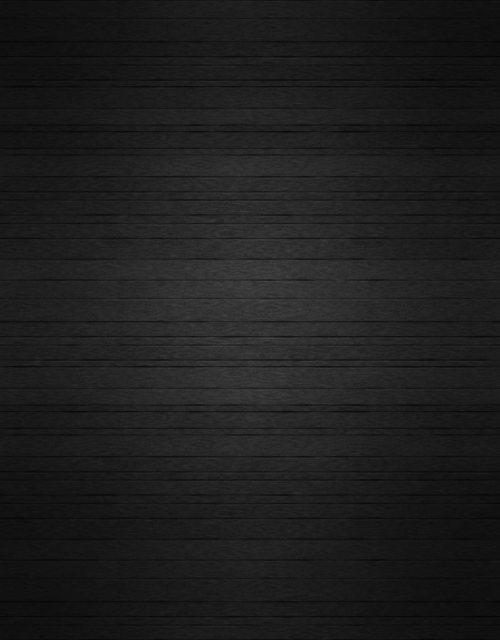
Write a WebGL 2 fragment shader that draws this texture.

```glsl
#version 300 es
precision highp float;
// Dark horizontal timber boards under a soft central glow.
// A stack of 19 uneven boards repeats down the canvas, grain repeats twice across;
// the top and bottom edges both fall on a joint, and all noise wraps sideways.

#define UNITS 768.0          // board units in the canvas height
#define STACK 336.0          // units in one stack of boards
#define REPEATS_X 2.0        // grain repeats across
#define GLOW_CENTER vec2(0.5, 0.52)
#define GLOW_PEAK 0.208
#define GLOW_FALLOFF vec2(0.58, 0.63)
#define JOINT_WIDTH 0.8      // half width of a joint, in units
#define JOINT_DEPTH 0.62
#define GRAIN 0.38
#define RINGS 0.08
#define KNOT_CELLS 3.0       // grain centres per board and repeat

uniform vec2 u_resolution;
out vec4 fragColor;

const int BOARDS = 19;
const float JOINTS[20] = float[20](0.0, 22.0, 50.0, 68.0, 78.0, 96.0, 104.0,
    130.0, 150.0, 158.0, 178.0, 186.0, 212.0, 230.0, 240.0, 258.0, 268.0,
    286.0, 311.0, 336.0);

float hash(vec2 p) {
    vec3 q = fract(p.xyx * vec3(0.1031, 0.1030, 0.0973));
    q += dot(q, q.yzx + 33.33);
    return fract((q.x + q.y) * q.z);
}

// Value noise whose lattice wraps after a whole number of cells
float wrapNoise(vec2 p, vec2 period, float seed) {
    vec2 cell = floor(p), f = fract(p);
    f = f * f * (3.0 - 2.0 * f);
    vec2 a = mod(cell, period) + seed * 17.0;
    vec2 b = mod(cell + 1.0, period) + seed * 17.0;
    return mix(mix(hash(a), hash(vec2(b.x, a.y)), f.x),
               mix(hash(vec2(a.x, b.y)), hash(b), f.x), f.y);
}

// Distance to the nearest stretched grain centre in a board
float grainCenter(float x, float y, float height, float id) {
    float g = x * KNOT_CELLS, nearest = 100.0;
    for (float i = -1.0; i <= 1.0; i++) {
        float cell = floor(g) + i;
        vec2 key = vec2(mod(cell, KNOT_CELLS) + 3.0, id * 7.0 + 5.0);
        float cx = cell + 0.15 + 0.7 * hash(key);
        float cy = height * (0.2 + 0.6 * hash(key + 41.0));
        nearest = min(nearest, length(vec2((g - cx) * 22.0, y - cy)));
    }
    return nearest;
}

// Short fibres and arched growth rings, centred on zero
float woodGrain(float x, float y, float height, float id) {
    float warp = wrapNoise(vec2(x * 16.0, y * 0.12), vec2(16.0, 64.0), id + 1.0);
    float medium = wrapNoise(vec2(x * 44.0, y * 0.5), vec2(44.0, 64.0), id + 23.0);
    float fine = wrapNoise(vec2(x * 130.0, y * 0.75), vec2(130.0, 64.0), id + 47.0);
    float d = grainCenter(x, y, height, id);
    float rings = sin(d * 1.6 + warp * 6.0) * exp(-d * 0.07);
    float knot = smoothstep(1.2, 0.3, d) * step(0.6, hash(vec2(id, 9.0)));
    float fibres = 0.15 * warp + 0.35 * medium + 0.5 * fine - 0.5;
    return GRAIN * fibres + RINGS * rings - 0.2 * knot;
}

// Darkness of a joint: a thin line, broken in places, with a faint soft shadow
float jointLine(float dist, float x, float joint, float soft) {
    float wear = wrapNoise(vec2(x * 28.0, joint), vec2(28.0, 64.0), joint + 71.0);
    float width = JOINT_WIDTH * (0.45 + 0.9 * wear);
    float pick = hash(vec2(joint + 2.0, 13.0));
    float line = clamp((width - dist) / soft + 0.5, 0.0, 1.0);
    return (0.35 + 0.65 * pick) * (line * (0.6 + 0.4 * wear) + 0.1 * exp(-dist * 0.5));
}

void main() {
    vec2 uv = gl_FragCoord.xy / u_resolution;
    float soft = UNITS / u_resolution.y;
    float down = (1.0 - uv.y) * UNITS;
    float row = floor(down / STACK);
    float y = mod(down, STACK);
    float x = fract(uv.x * REPEATS_X);

    // Find the board that holds this point
    int board = 0;
    for (int i = 1; i < BOARDS; i++) if (y >= JOINTS[i]) board = i;
    float id = float(board);
    float top = y - JOINTS[board];
    float bottom = JOINTS[board + 1] - y;
    float nextId = mod(id + 1.0, float(BOARDS));

    // Board tone, grain and slow weathering
    float tone = 1.01 + 0.12 * (hash(vec2(id + 1.0, 3.0)) - 0.5);
    tone += 0.04 * (hash(vec2(id + 1.0, row + 29.0)) - 0.5);
    float patches = wrapNoise(uv * vec2(8.0, 24.0), vec2(8.0, 24.0), 5.0);
    tone += 0.08 * (patches - 0.5);
    tone += woodGrain(x, top, top + bottom, id);

    // Sparse pale scratches along the fibres
    float scratch = wrapNoise(uv * vec2(40.0, 360.0), vec2(40.0, 360.0), 11.0);
    tone += 0.16 * smoothstep(0.84, 0.98, scratch);

    // Thin dark joints, with a worn pale lip below some of them
    float lipWear = wrapNoise(vec2(uv.x * 24.0, id), vec2(24.0, 64.0), id + 91.0);
    float lip = clamp((0.5 - abs(top - 2.0)) / soft + 0.5, 0.0, 1.0);
    tone += 0.32 * lip * lipWear * step(0.5, hash(vec2(id + 4.0, 19.0)));
    float dark = max(jointLine(top, uv.x, id, soft), jointLine(bottom, uv.x, nextId, soft));
    tone *= 1.0 - JOINT_DEPTH * dark;

    // Periodic glow that meets itself at every edge
    vec2 s = sin(3.14159 * (uv - GLOW_CENTER));
    float glow = GLOW_PEAK * exp(-dot(s * s, GLOW_FALLOFF));
    fragColor = vec4(vec3(glow * max(tone, 0.0)), 1.0);
}
```
